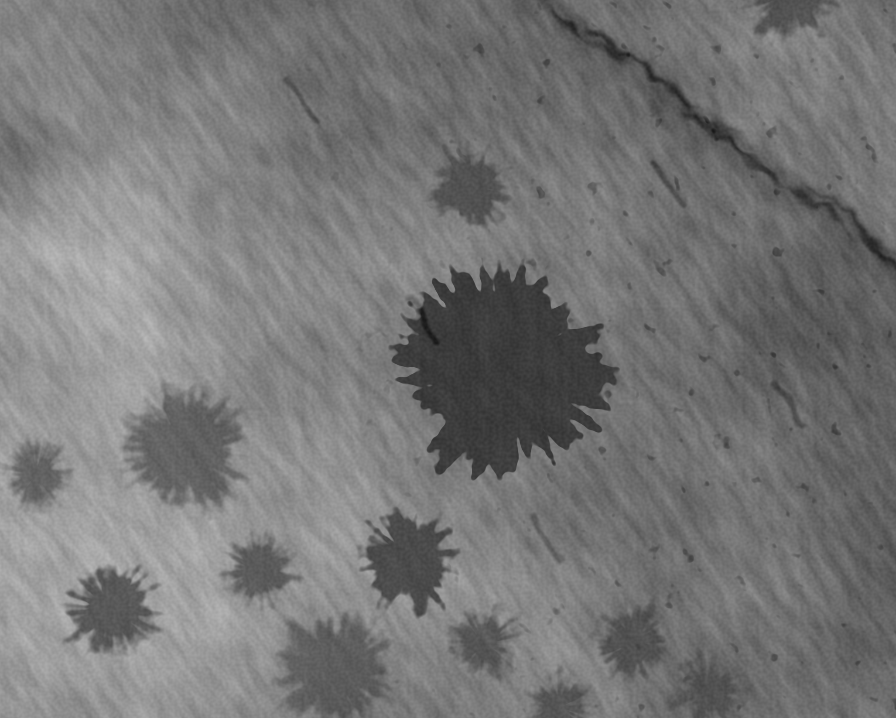
A WebGL 2 fragment shader for this texture:

```glsl
#version 300 es
precision highp float;

#define GROUND 0.435
#define GLOW 0.19
#define INK 0.235
#define GRAIN 0.045
#define STREAK 0.085
#define CLOUD 0.11
#define BLOTS 10
#define SLIVERS 5
#define EDGE 0.004
#define SLOPE vec2(0.55, -0.835)
#define GULLY vec2(0.80, -0.60)

uniform vec2 u_resolution;
out vec4 fragColor;

float hash(vec2 p) {
    vec3 q = fract(p.xyx * vec3(0.1031, 0.1030, 0.0973));
    q += dot(q, q.yzx + 33.33);
    return fract((q.x + q.y) * q.z);
}

float corner(vec2 cell, vec2 offset) {
    float angle = 6.2832 * hash(cell + 71.0);
    return dot(vec2(cos(angle), sin(angle)), offset);
}

// Gradient noise, roughly -0.7 to 0.7
float gnoise(vec2 p) {
    vec2 i = floor(p), f = fract(p);
    vec2 w = f * f * f * (f * (f * 6.0 - 15.0) + 10.0);
    vec2 e = vec2(1.0, 0.0);
    return mix(mix(corner(i, f), corner(i + e, f - e), w.x),
               mix(corner(i + e.yx, f - e.yx), corner(i + 1.0, f - 1.0), w.x), w.y);
}

float fbm(vec2 p) {
    float sum = 0.0, gain = 1.0;
    for (int i = 0; i < 4; i++) {
        sum += gain * gnoise(p);
        p = p * 2.03 + 17.3;
        gain *= 0.5;
    }
    return sum;
}

// Coordinates along and across a direction
vec2 align(vec2 p, vec2 dir) {
    return vec2(dot(p, dir), dot(p, vec2(-dir.y, dir.x)));
}

float falloff(vec2 d, float tightness) {
    return exp(-tightness * dot(d, d));
}

// Lobed patch with a frayed outline
float blot(vec2 p, vec2 center, float radius, float soft) {
    vec2 q = p - center;
    float d = length(q);
    vec2 dir = q / max(d, 1e-4);
    float lobes = 0.28 * gnoise(dir * 2.0 + center * 37.0)
                + 0.42 * gnoise(dir * (4.0 + 30.0 * radius) + center * 91.0);
    float fray = 0.022 * gnoise(p * 38.0) + 0.012 * gnoise(p * 85.0);
    return 1.0 - smoothstep(-soft, soft, d - radius * (1.0 + lobes) + fray);
}

float terrain(vec2 p) {
    float shade = GROUND + GLOW * falloff(p - vec2(0.1, 0.42), 3.0);
    shade -= 0.09 * falloff(p - vec2(0.43, 0.90), 16.0);
    shade -= 0.09 * falloff(p - vec2(1.22, 0.45), 30.0);
    shade -= 0.13 * falloff(p - vec2(0.01, 0.78), 180.0);
    shade += CLOUD * fbm(p * 3.2 + 4.0);
    vec2 s = align(p, SLOPE);
    shade += STREAK * (gnoise(s * vec2(13.0, 62.0)) + 0.6 * gnoise(s * vec2(32.0, 125.0)));
    // Sparse dark specks, denser to the right
    float speck = gnoise(s * vec2(28.0, 48.0) + 9.0) + 0.4 * gnoise(p * 95.0);
    shade -= 0.13 * smoothstep(0.40, 0.62, speck) * smoothstep(0.2, 0.9, p.x);
    return shade;
}

// Broken dark crest with a dim band on its lower side
float gully(vec2 p) {
    vec2 g = align(p - vec2(0.76, 1.0), GULLY);
    g.y += 0.018 * gnoise(vec2(g.x * 9.0, 2.0)) + 0.012 * gnoise(p * 40.0);
    float broken = smoothstep(-0.35, 0.3, gnoise(g * vec2(22.0, 70.0)));
    float crest = (1.0 - smoothstep(0.003, 0.016, abs(g.y))) * broken;
    float band = smoothstep(-0.055, -0.01, g.y) * (1.0 - smoothstep(0.005, 0.022, g.y));
    return 0.17 * crest + 0.075 * band;
}

void main() {
    vec2 p = gl_FragCoord.xy / u_resolution.y;
    float shade = terrain(p) - gully(p);
    float ink = INK + 0.035 * gnoise(align(p, SLOPE) * vec2(18.0, 55.0));

    // Small patches along the lower edge, thinning to the right
    for (int i = 0; i < BLOTS; i++) {
        float k = float(i), x = 0.05 + 0.104 * k;
        vec2 center = vec2(x, (0.47 - 0.36 * x) * fract(k * 0.618 + 0.75));
        float size = hash(vec2(k, 5.0)), depth = hash(vec2(k, 23.0));
        float cover = blot(p, center, mix(0.035, 0.08, size), mix(0.018, 0.006, depth));
        shade = mix(shade, ink + 0.02, cover * mix(0.6, 0.95, depth));
    }
    shade = mix(shade, ink + 0.04, 0.8 * blot(p, vec2(0.655, 0.74), 0.046, 0.012));
    shade = mix(shade, ink + 0.04, 0.8 * blot(p, vec2(1.10, 1.01), 0.055, 0.015));
    shade = mix(shade, ink, blot(p, vec2(0.70, 0.485), 0.136, EDGE));

    // Thin slivers following the slope
    for (int i = 0; i < SLIVERS; i++) {
        float k = float(i);
        vec2 center = vec2(0.42 + 0.17 * k, 0.1 + 0.8 * fract(k * 0.618 + 0.95));
        vec2 s = align(p - center, SLOPE);
        float d = length(vec2(max(abs(s.x) - 0.035, 0.0), s.y + 0.01 * gnoise(p * 25.0)));
        shade -= 0.12 * (1.0 - smoothstep(0.001, 0.008, d));
    }

    // Fine grain and faint upright scan lines
    shade += GRAIN * gnoise(p * 210.0) + 0.02 * gnoise(p * vec2(150.0, 5.0));
    fragColor = vec4(vec3(clamp(shade, 0.0, 1.0)), 1.0);
}
```
